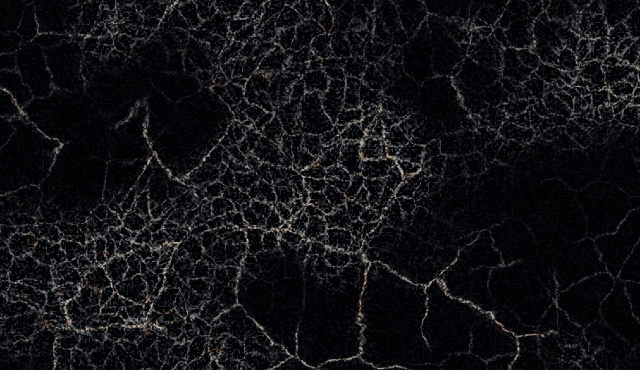
Give the GLSL for this texture, as a WebGL 1 fragment shader.

```glsl
precision highp float;
// Black marble with a grainy network of pale veins gathered along a diagonal drift.
uniform vec2 u_resolution;

const vec3 STONE = vec3(0.007, 0.008, 0.017);
const vec3 COOL = vec3(0.91, 0.99, 1.06);
const vec3 CREAM = vec3(1.07, 1.0, 0.89);
const vec3 RUST = vec3(1.25, 0.9, 0.65);

float hash(vec2 p) {
  vec3 q = fract(vec3(p.xyx) * 0.1031);
  q += dot(q, q.yzx + 33.33);
  return fract((q.x + q.y) * q.z);
}

vec2 hash2(vec2 p) {
  return vec2(hash(p), hash(p + 71.7));
}

float noise(vec2 p) {
  vec2 cell = floor(p);
  vec2 f = fract(p);
  f = f * f * (3.0 - 2.0 * f);
  float low = mix(hash(cell), hash(cell + vec2(1.0, 0.0)), f.x);
  float high = mix(hash(cell + vec2(0.0, 1.0)), hash(cell + 1.0), f.x);
  return mix(low, high, f.y);
}

float fbm(vec2 p) {
  float sum = 0.0;
  float gain = 0.53;
  for (int i = 0; i < 4; i++) {
    sum += gain * noise(p);
    p = mat2(1.6, 1.2, -1.2, 1.6) * p + 17.3;
    gain *= 0.5;
  }
  return sum;
}

// Centred offset that bends straight cell walls into ragged veins
vec2 wobble(vec2 p, float frequency) {
  p *= frequency;
  return vec2(noise(p + 5.1), noise(p + 43.7)) - 0.5;
}

// Distance to the nearest Voronoi wall, in canvas units
float wallDistance(vec2 p, float scale) {
  p *= scale;
  vec2 cell = floor(p);
  vec2 f = fract(p);
  vec2 nearCell = vec2(0.0);
  vec2 nearSeed = vec2(8.0);
  for (int y = -1; y <= 1; y++) {
    for (int x = -1; x <= 1; x++) {
      vec2 g = vec2(float(x), float(y));
      vec2 seed = g + hash2(cell + g) - f;
      if (dot(seed, seed) < dot(nearSeed, nearSeed)) {
        nearSeed = seed;
        nearCell = g;
      }
    }
  }
  float wall = 8.0;
  for (int y = -2; y <= 2; y++) {
    for (int x = -2; x <= 2; x++) {
      vec2 g = nearCell + vec2(float(x), float(y));
      vec2 seed = g + hash2(cell + g) - f;
      vec2 gap = seed - nearSeed;
      if (dot(gap, gap) > 0.0001) {
        wall = min(wall, dot(0.5 * (nearSeed + seed), normalize(gap)));
      }
    }
  }
  return wall / scale;
}

float line(float d, float width) {
  return exp(-d * d / (width * width));
}

// Where veins crowd together: a rising diagonal drift and the lower left corner
float crowding(vec2 p) {
  float drift = line(p.y - 0.2 - 0.33 * p.x, 0.15);
  float corner = line(length((p - vec2(0.15, 0.05)) * vec2(0.6, 1.0)), 0.24);
  float patches = fbm(p * 3.2 + 9.0) - 0.5;
  return smoothstep(0.1, 0.85, 0.6 * max(drift, 0.8 * corner) + 1.7 * patches + 0.14);
}

void main() {
  vec2 p = gl_FragCoord.xy / u_resolution.y;
  vec2 q = p + 0.09 * wobble(p, 4.0) + 0.03 * wobble(p, 17.0) + 0.011 * wobble(p, 60.0);

  // Three sizes of vein network
  float dense = crowding(p);
  float broad = wallDistance(q + 3.7, 4.2);
  float medium = wallDistance(q + 11.3, 9.0);
  float fine = wallDistance(q + 23.9, 19.0);

  // Veins fade in and out along their length
  float broadFade = smoothstep(0.38, 0.68, fbm(p * 5.0 + 31.0));
  float mediumFade = smoothstep(0.36, 0.7, fbm(p * 6.0 + 57.0)) * (0.3 + 0.7 * dense);
  float veins = 0.8 * broadFade * line(broad, 0.0034);
  veins += 0.75 * mediumFade * line(medium, 0.0032);
  veins += 0.5 * dense * line(fine, 0.003);

  // Mineral grain on the veins and dust around them
  float grain = noise(p * 235.0);
  float fleck = smoothstep(0.48, 0.95, noise(p * 215.0 + 90.0));
  float halo = dense * (0.25 + exp(-min(medium, fine) / 0.009));
  halo += 0.5 * broadFade * exp(-broad / 0.012);
  float light = veins * (0.1 + 1.9 * grain * grain);
  light += fleck * (0.36 * halo + 0.035);

  // Cool dust, cream veins and a few rusty spots
  vec3 tint = mix(COOL, CREAM, clamp(1.6 * veins, 0.0, 1.0));
  tint = mix(tint, RUST, 0.6 * smoothstep(0.74, 0.9, noise(p * 38.0 + 7.0)));
  vec3 stone = STONE * (0.6 + 0.8 * fbm(p * 9.0));
  gl_FragColor = vec4(stone + tint * 0.8 * (1.0 - exp(-1.2 * light)), 1.0);
}
```
